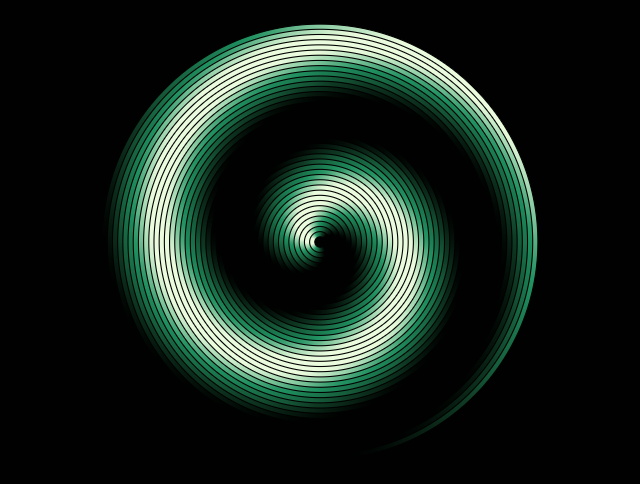
Give the GLSL for this background, as a Shadertoy shader.

```glsl
// A glowing green spiral built from concentric rings on black.
// Each ring carries the same angular ramp, turned a little further than the
// ring inside it; thin dark gaps separate the rings.
#define DISC_RADIUS 0.4502   // all lengths are in canvas heights
#define RING_COUNT 42.0
#define GAP_SHARE 0.21       // part of a ring's pitch taken by the dark gap
#define SPIRAL_PITCH 0.318   // radius gained by the ridge in one turn
#define RIDGE_START 0.091    // ridge radius straight above the centre
#define CREAM vec3(0.92, 0.985, 0.865)
#define MINT vec3(0.56, 0.81, 0.65)
#define EMERALD vec3(0.12, 0.56, 0.37)
#define FOREST vec3(0.065, 0.26, 0.16)
#define BACKDROP vec3(0.0, 0.004, 0.0)

const float TAU = 6.2831853;

// Colour by distance from the ridge, in turns (0 = ridge, 0.5 = valley).
vec3 spiralRamp(float turns) {
    vec3 color = mix(CREAM, MINT, smoothstep(0.045, 0.118, turns));
    color = mix(color, EMERALD, smoothstep(0.10, 0.175, turns));
    color = mix(color, FOREST, clamp((turns - 0.17) / 0.10, 0.0, 1.0));
    return mix(color, BACKDROP, smoothstep(0.24, 0.37, turns));
}

void mainImage(out vec4 fragColor, in vec2 fragCoord) {
    float pixel = 1.0 / iResolution.y;
    vec2 p = (fragCoord - 0.5 * iResolution.xy) * pixel;
    float radius = length(p);

    // Ring index, and the radius at the middle of that ring
    float ringPitch = DISC_RADIUS / RING_COUNT;
    float ring = min(floor(radius / ringPitch), RING_COUNT - 1.0);
    float ringRadius = (ring + 0.5) * ringPitch;

    // Clockwise angle from straight up, compared with the ridge of the spiral
    float angleTurns = atan(p.x, p.y) / TAU;
    float phase = (ringRadius - RIDGE_START) / SPIRAL_PITCH - angleTurns;
    float ridgeDistance = abs(fract(phase + 0.5) - 0.5);
    vec3 color = spiralRamp(ridgeDistance);

    // Antialiased gaps, rim and central hole
    float gapDistance = abs(fract(radius / ringPitch + 0.5) - 0.5) * ringPitch;
    float gapHalf = 0.5 * GAP_SHARE * ringPitch;
    float coverage = clamp((gapDistance - gapHalf) / pixel + 0.5, 0.0, 1.0);
    coverage *= clamp((DISC_RADIUS - radius) / pixel + 0.5, 0.0, 1.0);
    coverage *= clamp((radius - ringPitch) / pixel + 0.5, 0.0, 1.0);

    fragColor = vec4(mix(BACKDROP, color, coverage), 1.0);
}
```
